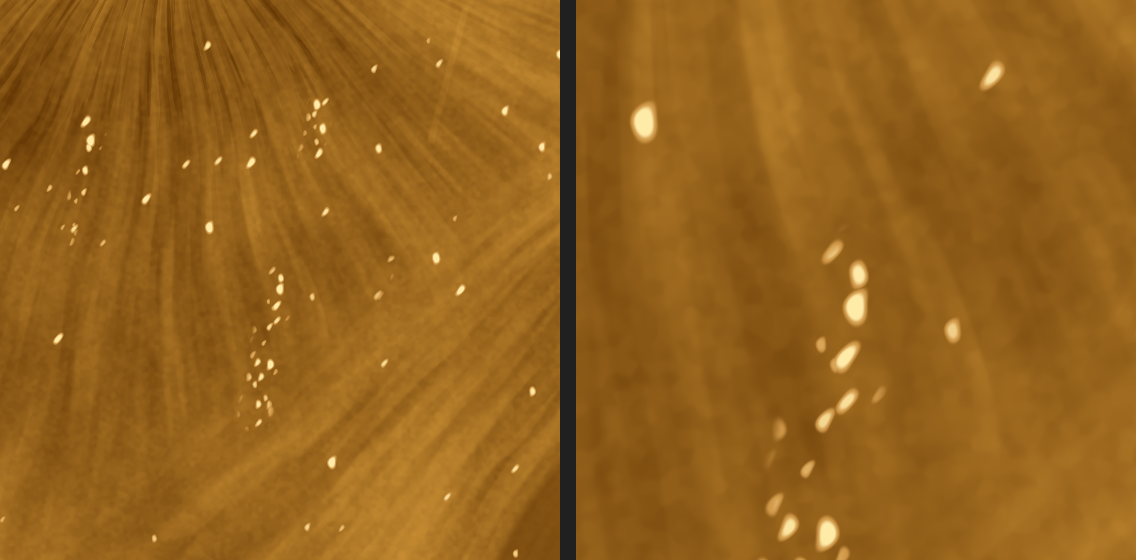
Left, the full canvas; right, a detail of the centre.
Give the GLSL for this texture, as a WebGL 1 fragment shader.

```glsl
precision highp float;

// Amber fibrous surface: two fans of streaks made from stretched soft cells,
// with broad tonal patches and small leaning glints, some gathered in trails.
// Everything is built from cellular noise, distances and layered sines.

uniform vec2 u_resolution;

const vec3 AMBER = vec3(0.610, 0.405, 0.118);
const vec3 TONE_STEP = vec3(0.110, 0.095, 0.052);
const vec3 GLINT_RIM = vec3(0.82, 0.60, 0.29);
const vec3 GLINT_CORE = vec3(1.0, 0.92, 0.66);

vec2 hash2(vec2 cell) {
  vec2 k = vec2(dot(cell, vec2(127.1, 311.7)), dot(cell, vec2(269.5, 183.3)));
  return fract(sin(k) * 43758.55);
}

// Cellular noise with blended cell values, centred on zero.
float softCells(vec2 p) {
  vec2 base = floor(p);
  float sum = 0.0;
  float total = 0.0;
  for (int j = -1; j <= 1; j++) {
    for (int i = -1; i <= 1; i++) {
      vec2 cell = base + vec2(float(i), float(j));
      vec2 d = cell + hash2(cell) - p;
      float weight = exp(-5.0 * dot(d, d));
      sum += weight * hash2(cell + 37.0).x;
      total += weight;
    }
  }
  return sum / total - 0.5;
}

// Two widths of streak in fan coordinates (angle, radius).
float streaks(vec2 fan, float density) {
  float wide = softCells(fan * vec2(density, 3.0));
  float fine = softCells(fan * vec2(density * 2.7, 9.0) + 19.0);
  return wide + 0.65 * fine;
}

float blob(vec2 p, vec2 centre, float radius) {
  vec2 d = (p - centre) / radius;
  return exp(-dot(d, d));
}

float segmentDistance(vec2 p, vec2 a, vec2 b) {
  vec2 ab = b - a;
  return length(p - a - ab * clamp(dot(p - a, ab) / dot(ab, ab), 0.0, 1.0));
}

float trail(vec2 p, vec2 a, vec2 b, float width) {
  return 1.0 - smoothstep(0.35 * width, width, segmentDistance(p, a, b));
}

// Scattered leaning grains; radius is measured in cells.
float glints(vec2 p, float scale, float share, float radius) {
  vec2 q = vec2(p.x - 0.28 * p.y, p.y * 0.65) * scale;
  vec2 base = floor(q);
  float light = 0.0;
  for (int j = -1; j <= 1; j++) {
    for (int i = -1; i <= 1; i++) {
      vec2 cell = base + vec2(float(i), float(j));
      vec2 pick = hash2(cell + 71.0);
      float size = radius * mix(0.55, 1.2, pick.y);
      vec2 d = q - cell - hash2(cell);
      d.x += 0.25 * size * sin(d.y / size * 2.5 + pick.y * 20.0);
      float grain = 1.0 - smoothstep(0.25, 1.0, length(d) / size);
      light = max(light, grain * step(pick.x, share) * mix(0.5, 1.0, pick.y));
    }
  }
  return light;
}

void main() {
  vec2 p = gl_FragCoord.xy / u_resolution;
  vec2 bend = 0.006 * vec2(sin(p.y * 13.0 + 2.0 * sin(p.x * 7.0)), sin(p.x * 11.0 + p.y * 5.0));

  // Fan hanging from above, and diagonal fan from the upper right.
  vec2 down = p + bend - vec2(0.3, 1.25);
  vec2 hanging = vec2(atan(down.x, -down.y), length(down));
  vec2 away = vec2(1.8, 1.4) - p - bend;
  vec2 diagonal = vec2(atan(away.y, away.x), length(away));
  float band = smoothstep(0.62, 0.76, diagonal.x);

  // Broad light and shade.
  float tone = mix(-0.15, 0.28, band) + 0.65 * softCells(p * 5.0);
  tone -= 0.75 * blob(p, vec2(0.06, 0.78), 0.17);
  tone -= 0.60 * blob(p, vec2(0.70, 0.84), 0.11);
  tone -= 0.45 * blob(p, vec2(0.42, 0.93), 0.20);
  tone += 1.30 * blob(p, vec2(1.04, 1.02), 0.27);

  // Fibres, dark slits near the top, a pale crease and fine grain.
  tone += mix(0.95 * streaks(hanging, 28.0), 1.15 * streaks(diagonal, 42.0), band);
  float slit = smoothstep(0.12, 0.34, softCells(hanging * vec2(60.0, 11.0) + 53.0));
  tone -= 0.65 * slit * smoothstep(0.62, 0.9, p.y) * (1.0 - smoothstep(0.5, 0.75, p.x));
  tone += 0.35 * trail(p, vec2(0.77, 0.75), vec2(0.83, 0.98), 0.009);
  tone += 0.40 * softCells(p * 120.0) + 0.30 * softCells(p * 45.0 + 11.0);

  // Shadowed lower right corner beyond the last fibre.
  tone = mix(tone, -1.15 + 0.4 * tone, smoothstep(0.985, 1.0, diagonal.x));

  // Lone glints and the clustered trails.
  float gathered = trail(p, vec2(0.115, 0.57), vec2(0.175, 0.77), 0.022);
  gathered = max(gathered, trail(p, vec2(0.455, 0.26), vec2(0.50, 0.50), 0.040));
  gathered = max(gathered, trail(p, vec2(0.555, 0.72), vec2(0.575, 0.82), 0.030));
  gathered = max(gathered, 0.7 * trail(p, vec2(0.655, 0.45), vec2(0.70, 0.53), 0.018));
  float light = glints(p, 17.0, 0.20, 0.15);
  light = max(light, gathered * glints(p + 0.37, 60.0, 0.6, 0.48));

  vec3 colour = AMBER + TONE_STEP * clamp(tone, -1.9, 1.6);
  colour = mix(colour, GLINT_RIM, smoothstep(0.05, 0.45, light));
  colour = mix(colour, GLINT_CORE, smoothstep(0.4, 0.85, light));
  gl_FragColor = vec4(colour, 1.0);
}
```
